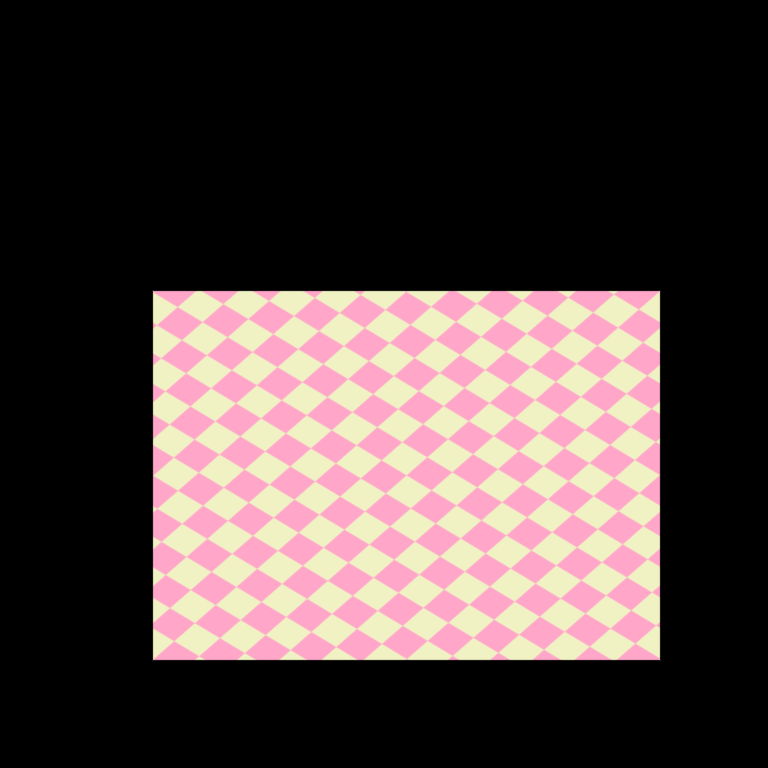
A three.js fragment shader for this pattern:

```glsl
// A slanted pink and cream diamond checker inside a rectangle on black.
// The point is written in a skewed basis of diamond edges; two signed stripe
// waves are multiplied into the checker. The black margin tiles on all sides.

#define PINK vec3(1.0, 0.65, 0.79)
#define CREAM vec3(0.94, 0.95, 0.77)
#define BACKGROUND vec3(0.0)
#define PANEL_MIN vec2(0.1992, 0.1406)
#define PANEL_MAX vec2(0.8594, 0.6211)
#define CORNER vec2(0.2594, 0.1455)       // one corner shared by four diamonds
#define ACROSS vec2(0.0595, 0.0040)       // long diagonal of a diamond
#define DOWN vec2(0.0055, -0.0431)        // short diagonal of a diamond
#define SOFT 0.0011                       // half width of a smoothed edge

varying vec2 vUv;

float cross2(vec2 a, vec2 b) {
  return a.x * b.y - a.y * b.x;
}

// Signed distance to the nearest whole number, positive in even cells
vec2 stripeWave(vec2 t) {
  return abs(mod(t - 0.5, 2.0) - 1.0) - 0.5;
}

// 1 in pink diamonds, 0 in cream ones
float diamondChecker(vec2 p) {
  vec2 edgeA = 0.5 * (ACROSS + DOWN);
  vec2 edgeB = 0.5 * (ACROSS - DOWN);
  float area = cross2(edgeA, edgeB);
  vec2 cell = vec2(cross2(p, edgeB), cross2(edgeA, p)) / area;

  // Scale each wave by the cell height to get canvas distances
  vec2 height = abs(area) / vec2(length(edgeB), length(edgeA));
  vec2 side = clamp(stripeWave(cell) * height / SOFT, -1.0, 1.0);
  return 0.5 + 0.5 * side.x * side.y;
}

// Coverage of the rectangular panel
float panelMask(vec2 p) {
  vec2 inside = min(p - PANEL_MIN, PANEL_MAX - p);
  return smoothstep(-SOFT, SOFT, min(inside.x, inside.y));
}

void main() {
  vec2 p = fract(vUv);
  vec3 checker = mix(CREAM, PINK, diamondChecker(p - CORNER));
  gl_FragColor = vec4(mix(BACKGROUND, checker, panelMask(p)), 1.0);
}
```
